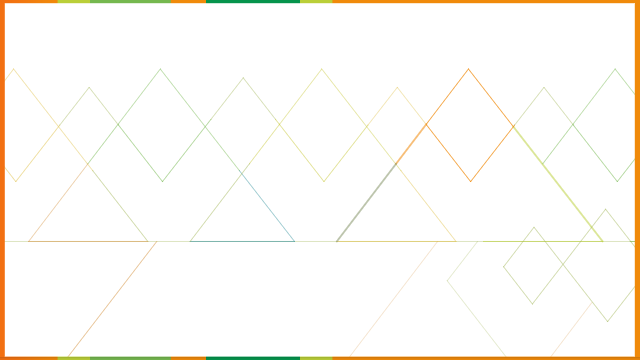
A WebGL 1 fragment shader for this background:

```glsl
precision highp float;
// White slide panel with a lattice of fine coloured peaks inside a banded orange frame.

uniform vec2 u_resolution;

#define CANVAS vec2(160.0, 90.0)
#define PANEL_MIN vec2(1.2, 0.85)
#define PANEL_MAX vec2(158.7, 89.2)
#define PEAK_Y 72.75
#define VALLEY_Y 44.6
#define BASE_Y 29.65
#define SLOPE 1.285
#define SPACING 36.67
#define THIN 0.21
#define THICK 0.46
#define SHADOW 0.22

const vec3 ORANGE = vec3(0.94, 0.54, 0.04);
const vec3 EMBER = vec3(0.95, 0.44, 0.07);
const vec3 LIME = vec3(0.73, 0.81, 0.22);
const vec3 LEAF = vec3(0.46, 0.72, 0.31);
const vec3 GREEN = vec3(0.02, 0.58, 0.30);
const vec3 TAN = vec3(0.85, 0.62, 0.33);
const vec3 OLIVE = vec3(0.62, 0.70, 0.32);
const vec3 GOLD = vec3(0.88, 0.76, 0.30);
const vec3 TEAL = vec3(0.22, 0.58, 0.62);
const vec3 SAGE = vec3(0.50, 0.56, 0.38);

vec2 point;
float pixel;
vec3 color;

// Box-filtered line segment, blended over the current color.
void stroke(vec2 a, vec2 b, float width, vec3 ink, float opacity) {
  vec2 ab = b - a;
  float t = clamp(dot(point - a, ab) / dot(ab, ab), 0.0, 1.0);
  float d = length(point - a - ab * t) / pixel;
  float h = 0.5 * width / pixel;
  float cover = clamp(0.5 + h - d, 0.0, 1.0) - clamp(0.5 - h - d, 0.0, 1.0);
  color = mix(color, ink, cover * opacity);
}

// Color chosen by peak index.
vec3 pick(float i, vec3 a, vec3 b, vec3 c, vec3 d, vec3 e) {
  vec3 ink = mix(a, b, step(0.5, i));
  ink = mix(ink, c, step(1.5, i));
  ink = mix(ink, d, step(2.5, i));
  return mix(ink, e, step(3.5, i));
}

vec3 diamondInk(float i) {
  return pick(i, GOLD, LEAF, mix(GOLD, LIME, 0.6), ORANGE, LEAF);
}

// The middle gap is slightly wider than the others.
float peakX(float i) {
  return 3.4 + SPACING * i + 3.7 * step(1.5, i);
}

void drawPeaks() {
  stroke(vec2(0.0, BASE_Y), vec2(CANVAS.x, BASE_Y), THIN, OLIVE, 0.42);
  for (int k = -1; k < 5; k++) {
    float i = float(k);
    float x = peakX(i);
    float bold = step(2.5, i) * step(i, 3.5);
    float last = step(3.5, i);
    vec3 ink = diamondInk(i);
    float strength = mix(0.5, 0.8, bold);

    // Tall peak with both legs reaching the base line.
    vec2 top = vec2(x, PEAK_Y);
    vec2 footL = vec2(x - 32.9, BASE_Y);
    vec2 footR = vec2(x + 33.55, BASE_Y);
    vec2 kneeL = mix(top, footL, 0.55);
    vec2 kneeR = mix(top, footR, mix(0.59, 0.335, bold));
    vec3 leftInk = pick(i, TAN, TAN, OLIVE, SAGE, LEAF);
    vec3 rightInk = pick(i, OLIVE, TEAL, GOLD, LIME, LEAF);
    stroke(top, mix(top, footL, 0.32), THIN, ink, strength);
    stroke(mix(top, footL, 0.32), kneeL, mix(THIN, THICK, bold), ink, 0.55);
    stroke(kneeL, footL, mix(THIN, THICK, bold), leftInk, 0.52 * (1.0 - last));
    stroke(top, kneeR, THIN, ink, strength);
    stroke(kneeR, footR, mix(THIN, THICK, bold), rightInk, 0.52);

    // Valley, short peak, next valley.
    float nextX = peakX(i + 1.0);
    float halfGap = 0.5 * (nextX - x);
    vec2 valley = vec2(x + 0.55, VALLEY_Y);
    vec2 nextValley = vec2(nextX + 0.55, VALLEY_Y);
    vec2 crest = valley + vec2(halfGap, halfGap * SLOPE);
    vec3 nextInk = diamondInk(i + 1.0);
    float nextStrength = mix(0.58, 0.8, step(1.5, i) * step(i, 2.5));
    vec3 crestInk = pick(i, OLIVE, OLIVE, GOLD, OLIVE, LEAF);
    stroke(valley, mix(valley, crest, 0.6), THIN, ink, mix(0.58, 0.8, bold));
    stroke(mix(valley, crest, 0.6), crest, THIN, crestInk, 0.45);
    stroke(crest, mix(crest, nextValley, 0.4), THIN, crestInk, 0.45);
    stroke(mix(crest, nextValley, 0.4), nextValley, THIN, nextInk, nextStrength);

    // Colored span where neighboring legs overlap on the base line.
    vec3 baseInk = pick(i, TAN, TEAL, GOLD, LIME, LEAF);
    stroke(vec2(nextX - 32.9, BASE_Y), footR, THIN, baseInk, 0.7);
  }
}

void drawLowerLines() {
  // Long faint diagonals below the base line.
  stroke(vec2(39.2, BASE_Y), vec2(17.0, 0.8), THIN, TAN, 0.65);
  stroke(vec2(109.4, BASE_Y), vec2(87.4, 0.8), THIN, TAN, 0.3);
  stroke(vec2(119.4, BASE_Y), vec2(111.8, 19.8), THIN, OLIVE, 0.3);
  stroke(vec2(111.8, 19.8), vec2(126.5, 0.8), THIN, OLIVE, 0.3);
  stroke(vec2(137.7, 0.8), vec2(148.0, 14.4), THIN, TAN, 0.3);

  // Linked diamonds in the lower right corner.
  vec2 leftTop = vec2(133.5, 33.2);
  vec2 leftLow = vec2(133.1, 14.0);
  vec2 rightTop = vec2(151.4, 37.7);
  vec2 rightLow = vec2(151.9, 9.6);
  vec2 corner = vec2(125.9, 23.3);
  stroke(leftTop, corner, THIN, OLIVE, 0.5);
  stroke(corner, leftLow, THIN, OLIVE, 0.5);
  stroke(leftLow, rightTop, THIN, OLIVE, 0.5);
  stroke(leftTop, rightLow, THIN, OLIVE, 0.5);
  stroke(rightTop, rightTop + vec2(9.0, -9.0 * SLOPE), THIN, OLIVE, 0.5);
  stroke(rightLow, rightLow + vec2(9.0, 9.0 * SLOPE), THIN, OLIVE, 0.5);
}

float edge(float x) {
  return clamp((point.x - x) / pixel + 0.5, 0.0, 1.0);
}

vec3 frameColor() {
  vec3 band = mix(EMBER, ORANGE, smoothstep(0.0, 16.0, point.x));
  band = mix(band, LIME, edge(14.4));
  band = mix(band, LEAF, edge(22.5));
  band = mix(band, ORANGE, edge(42.7));
  band = mix(band, GREEN, edge(51.5));
  band = mix(band, LIME, edge(75.0));
  return mix(band, ORANGE, edge(83.1));
}

void main() {
  point = gl_FragCoord.xy / u_resolution * CANVAS;
  pixel = CANVAS.y / u_resolution.y;
  color = vec3(1.0);
  drawPeaks();
  drawLowerLines();

  // Frame around the panel, with a soft shadow under its lower edge.
  vec2 outside = max(PANEL_MIN - point, point - PANEL_MAX);
  float distanceOut = max(outside.x, outside.y);
  float below = step(point.y, PANEL_MIN.y);
  float shade = 1.0 - SHADOW * below * exp(-max(outside.y, 0.0) / 0.4);
  float frame = clamp(distanceOut / pixel + 0.5, 0.0, 1.0);
  gl_FragColor = vec4(mix(color, frameColor() * shade, frame), 1.0);
}
```
